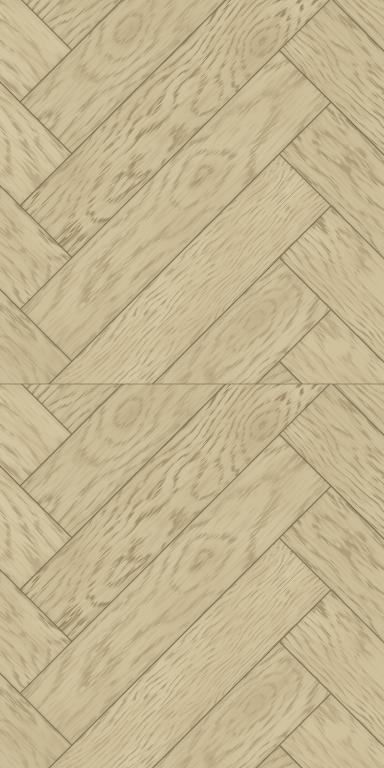
Give the GLSL for this texture, as a Shadertoy shader.

```glsl
// Pale oak herringbone floor: square panels stacked in rows, each showing the same
// diagonal 5:1 planks. Grain is drawn as contour lines of a warped field around
// a heart in every plank, broken up by noise stretched along the fibres.

const float ROWS = 2.0;                     // panels down the canvas
const float PLANK_STEP = 0.270;             // plank width measured along x + y
const float PLANK_RATIO = 5.0;              // plank length over width
const vec2 LATTICE_ORIGIN = vec2(0.318, 0.2135);
const float JOINT_HALF = 0.0014;            // half width of the joints
const float SEAM_HALF = 0.0011;             // half width of the panel seam
const float HEART_REACH = 0.55;             // how far rings bow along the plank

const vec3 PALE = vec3(0.825, 0.775, 0.635);
const vec3 HONEY = vec3(0.785, 0.725, 0.575);
const vec3 TAN = vec3(0.735, 0.660, 0.510);
const vec3 GRAIN = vec3(0.625, 0.550, 0.405);
const vec3 JOINT = vec3(0.440, 0.370, 0.260);
const vec3 SEAM = vec3(0.470, 0.430, 0.340);

// Long planks: heart along, heart across, rings per width, grain strength
const vec4 HEARTS[5] = vec4[5](
    vec4(1.76, 0.37, 9.0, 0.50),
    vec4(3.90, 0.76, 11.0, 0.85),
    vec4(3.10, 0.48, 7.0, 0.55),
    vec4(2.00, -1.60, 15.0, 0.60),
    vec4(4.20, 0.35, 10.0, 0.55));

float hash(vec2 p) {
    return fract(sin(dot(p, vec2(127.1, 311.7))) * 43758.5);
}

float noise(vec2 p) {
    vec2 i = floor(p), f = fract(p);
    f = f * f * (3.0 - 2.0 * f);
    return mix(mix(hash(i), hash(i + vec2(1, 0)), f.x),
               mix(hash(i + vec2(0, 1)), hash(i + vec2(1, 1)), f.x), f.y);
}

// Coverage of a line of given half width at distance d
float stroke(float d, float halfWidth, float pixel) {
    return clamp(0.5 + (halfWidth - d) / pixel, 0.0, 1.0);
}

// Wood colour; q = (along, across) in plank widths
vec3 wood(vec2 q, vec2 seed, vec4 heart) {
    float fibre = noise(q * vec2(5.0, 42.0) + seed);
    float pores = noise(q * vec2(11.0, 65.0) + seed.yx);
    float blotch = noise(q * vec2(1.3, 2.5) + seed + 40.0);

    // Rings close around the heart, then run parallel to the plank
    vec2 d = q - heart.xy;
    float bow = HEART_REACH * d.x / sqrt(1.0 + d.x * d.x);
    float radius = length(vec2(bow, d.y));
    float warp = 0.30 * (noise(q * vec2(0.9, 1.8) + seed) - 0.5)
               + 0.09 * (noise(q * vec2(2.6, 5.0) + seed + 9.0) - 0.5)
               + 0.035 * (fibre - 0.5);
    float ring = abs(fract((radius + warp) * heart.z) - 0.5) * 2.0;
    float line = smoothstep(0.45, 0.95, ring) * smoothstep(0.10, 0.75, pores);
    line *= heart.w * (0.55 + 0.75 * blotch);

    vec3 color = mix(HONEY, PALE, clamp(0.2 + 0.8 * blotch, 0.0, 1.0));
    color = mix(color, TAN, 0.45 * smoothstep(0.4, 0.95, fibre));
    color = mix(color, TAN, 0.50 * exp(-45.0 * radius * radius));
    color = mix(color, GRAIN, clamp(line, 0.0, 1.0));
    return color + 0.035 * (hash(seed + 3.0) - 0.5);
}

void mainImage(out vec4 fragColor, in vec2 fragCoord) {
    // Panel coordinates, y running down
    vec2 uv = fragCoord / iResolution.xy;
    vec2 p = vec2(uv.x, (1.0 - uv.y) * ROWS);
    float pixel = 1.0 / iResolution.x;
    vec2 t = vec2(p.x, fract(p.y));

    // Diagonal lattice; its cells group into planks of both directions
    vec2 g = (vec2(t.x + t.y, t.y - t.x) - LATTICE_ORIGIN) / PLANK_STEP;
    vec2 cell = floor(g);
    float diagonal = cell.x - cell.y + PLANK_RATIO - 1.0;
    float group = floor(diagonal / (2.0 * PLANK_RATIO));
    float slot = diagonal - group * 2.0 * PLANK_RATIO;
    bool rising = slot >= PLANK_RATIO;
    vec2 f = g - cell;
    vec2 q = rising ? vec2(slot - PLANK_RATIO + 1.0 - f.y, f.x)
                    : vec2(slot + f.x, f.y);
    float index = rising ? cell.x : cell.y;

    // Each plank has its own heart and grain
    vec2 seed = vec2(index * 17.0 + 5.0, group * 31.0 + (rising ? 11.0 : 73.0));
    vec4 heart = vec4(PLANK_RATIO * hash(seed), mix(-0.3, 1.3, hash(seed + 1.0)),
                      mix(8.0, 12.0, hash(seed + 2.0)), mix(0.5, 0.8, hash(seed + 4.0)));
    if (rising && group == 0.0 && index >= 0.0 && index < 5.0) heart = HEARTS[int(index)];
    vec3 color = wood(q, seed, heart);

    // Joints between planks
    vec2 edge = min(q, vec2(PLANK_RATIO, 1.0) - q);
    float gap = min(edge.x, edge.y) * PLANK_STEP * 0.7071;
    color *= 1.0 - 0.07 * exp(-gap / 0.006);
    color = mix(color, JOINT, 0.8 * stroke(gap, JOINT_HALF, pixel));

    // Seam between stacked panels
    float row = clamp(floor(p.y + 0.5), 1.0, ROWS - 1.0);
    color = mix(color, SEAM, 0.75 * stroke(abs(p.y - row), SEAM_HALF, pixel));
    fragColor = vec4(color, 1.0);
}
```
